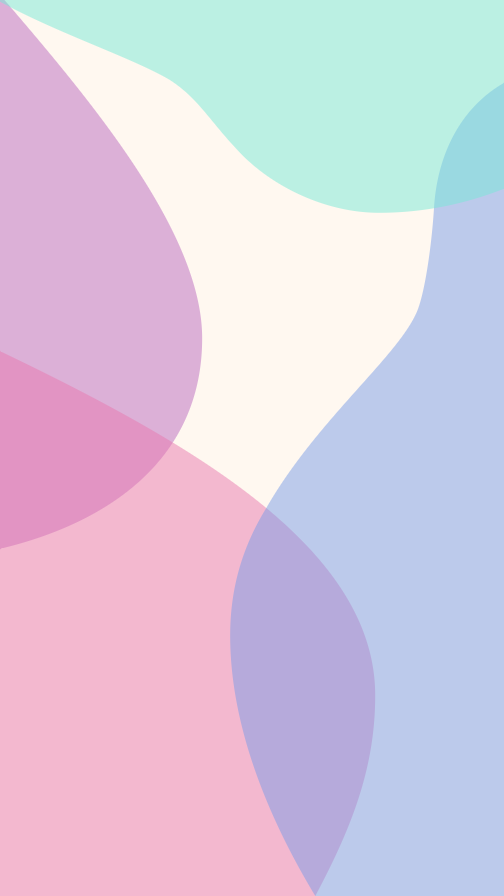
Reproduce this background procedurally as a Shadertoy shader.

```glsl
// Four translucent pastel blobs overlapping on a cream ground.
// Each blob is bounded by a chain of cubic Bezier curves, solved by bisection
// along one axis, and is laid over the ones below at half opacity.

vec2 bezier(vec2 a, vec2 b, vec2 c, vec2 d, float t) {
    float s = 1.0 - t;
    return s * s * s * a + 3.0 * s * s * t * b + 3.0 * s * t * t * c + t * t * t * d;
}

// x of the curve at height y; the curve must be monotone in y
float curveX(float y, vec2 a, vec2 b, vec2 c, vec2 d) {
    float t = 0.5, stride = 0.25, heading = sign(d.y - a.y);
    for (int i = 0; i < 20; i++) {
        t += stride * sign((y - bezier(a, b, c, d, t).y) * heading);
        stride *= 0.5;
    }
    return bezier(a, b, c, d, clamp(t, 0.0, 1.0)).x;
}

// Right edge of the lilac blob
float lilacEdge(float y) {
    vec2 widest = vec2(3.61, 9.96);
    return y > widest.y
        ? curveX(y, vec2(0.08, 16.0), vec2(1.65, 14.17), vec2(3.61, 11.83), widest)
        : curveX(y, widest, vec2(3.61, 7.83), vec2(1.98, 6.67), vec2(0.0, 6.2));
}

// Right edge of the pink blob
float pinkEdge(float y) {
    vec2 widest = vec2(6.7, 3.58);
    return y > widest.y
        ? curveX(y, vec2(0.0, 9.73), vec2(3.44, 8.08), vec2(6.7, 6.21), widest)
        : curveX(y, widest, vec2(6.7, 2.25), vec2(6.25, 1.17), vec2(5.63, 0.0));
}

// Left edge of the blue blob
float blueEdge(float y) {
    vec2 neck = vec2(7.75, 12.29), bend = vec2(7.42, 10.38);
    vec2 slope = vec2(4.75, 6.92), widest = vec2(4.11, 4.65);
    if (y > neck.y) return curveX(y, vec2(9.0, 14.52), vec2(8.23, 14.08), vec2(7.81, 13.25), neck);
    if (y > bend.y) return curveX(y, neck, vec2(7.71, 11.63), vec2(7.58, 10.69), bend);
    if (y > slope.y) return curveX(y, bend, vec2(7.04, 9.58), vec2(5.63, 8.46), slope);
    if (y > widest.y) return curveX(y, slope, vec2(4.29, 6.17), vec2(4.11, 5.42), widest);
    return curveX(y, widest, vec2(4.11, 3.08), vec2(4.75, 1.46), vec2(5.63, 0.0));
}

// Lower edge of the mint blob; its points are given as (height, x)
float mintEdge(float x) {
    vec2 shoulder = vec2(14.58, 3.02), dip = vec2(13.29, 4.27), lowest = vec2(12.2, 6.77);
    if (x < shoulder.y) return curveX(x, vec2(15.97, 0.0), vec2(15.4, 1.04), vec2(14.98, 2.33), shoulder);
    if (x < dip.y) return curveX(x, shoulder, vec2(14.25, 3.54), vec2(13.83, 3.75), dip);
    if (x < lowest.y) return curveX(x, dip, vec2(12.69, 4.83), vec2(12.2, 5.79), lowest);
    return curveX(x, lowest, vec2(12.2, 7.54), vec2(12.35, 8.29), vec2(12.63, 9.0));
}

// Antialiased coverage, full where inside > 0
float coverage(float inside) {
    float pixel = length(vec2(dFdx(inside), dFdy(inside)));
    return clamp(0.5 + inside / max(pixel, 1e-5), 0.0, 1.0);
}

void mainImage(out vec4 fragColor, in vec2 fragCoord) {
    // Canvas is 9 units wide and 16 tall
    vec2 p = fragCoord / iResolution.xy * vec2(9.0, 16.0);

    // Layers from back to front
    vec3 color = vec3(1.0, 0.973, 0.941);
    color = mix(color, vec3(0.726, 0.408, 0.746), 0.5 * coverage(lilacEdge(p.y) - p.x));
    color = mix(color, vec3(0.906, 0.472, 0.684), 0.5 * coverage(pinkEdge(p.y) - p.x));
    color = mix(color, vec3(0.474, 0.612, 0.902), 0.5 * coverage(p.x - blueEdge(p.y)));
    color = mix(color, vec3(0.467, 0.910, 0.840), 0.5 * coverage(p.y - mintEdge(p.x)));

    fragColor = vec4(color, 1.0);
}
```
